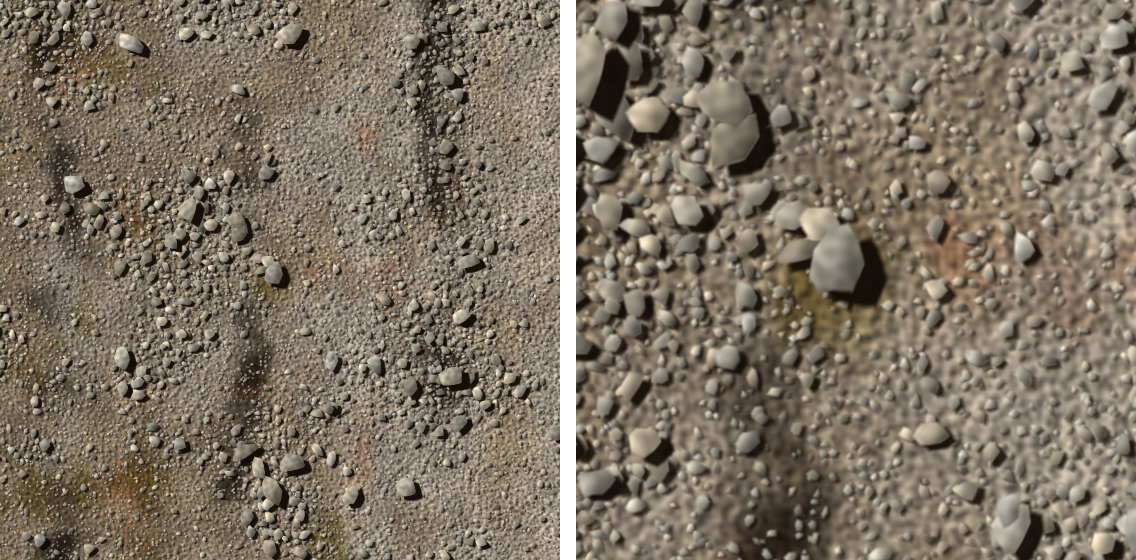
Left: the whole. Right: its middle third, enlarged.
Write a Shadertoy shader that draws this texture.

```glsl
// Stony, eroded hillside: grey-brown grit, scattered rocks, dark gullies and low sun from the left.

vec3 hash3(vec2 p) {
    vec3 h = fract(p.xyx * vec3(0.1031, 0.1030, 0.0973));
    h += dot(h, h.yxz + 33.33);
    return fract((h.xxy + h.yzz) * h.zyx);
}

float cornerSlope(vec2 corner, vec2 offset) {
    float angle = 6.2832 * hash3(corner).x;
    return dot(vec2(cos(angle), sin(angle)), offset);
}

float gradientNoise(vec2 p) {
    vec2 i = floor(p), f = fract(p);
    vec2 u = f * f * f * (f * (f * 6.0 - 15.0) + 10.0);
    vec2 e = vec2(1.0, 0.0);
    return mix(mix(cornerSlope(i, f), cornerSlope(i + e, f - e), u.x),
               mix(cornerSlope(i + e.yx, f - e.yx), cornerSlope(i + 1.0, f - 1.0), u.x), u.y);
}

float fbm(vec2 p) {
    float sum = 0.0, weight = 1.0;
    for (int i = 0; i < 4; i++) {
        sum += weight * gradientNoise(p);
        p = p * 2.03 + 17.3;
        weight *= 0.5;
    }
    return sum;
}

// Wavering channels that run down the slope, broken up along their length
float gullyDepth(vec2 uv) {
    float x = uv.x - 0.1 + 0.07 * fbm(uv * vec2(3.0, 4.0) + 4.0) + 0.03 * fbm(uv * 16.0);
    float d = abs(fract(x / 0.34 + 0.5) - 0.5) * 0.34;
    float broken = smoothstep(-0.2, 0.4, fbm(uv * vec2(3.0, 5.0) + 31.0) + 0.4 * (uv.y - 0.4));
    return smoothstep(0.06, 0.0, d) * broken;
}

// Distance to a rounded, stretched rock with six random facets
float rockDistance(vec2 q, float radius, vec2 id) {
    vec3 stretch = hash3(id + 43.7);
    vec2 axis = vec2(cos(stretch.x * 6.2832), sin(stretch.x * 6.2832));
    q -= axis * dot(q, axis) * 0.4 * stretch.y;
    float facets = -1.0;
    for (int k = 0; k < 6; k++) {
        vec3 h = hash3(id + float(k) * 7.31);
        float angle = (float(k) + 0.8 * h.x) * 1.0472;
        facets = max(facets, dot(q, vec2(cos(angle), sin(angle))) - radius * mix(0.45, 1.1, h.y));
    }
    return mix(facets, length(q) - radius, 0.25);
}

// One layer of rocks; count is the number of cells across the canvas
void addRocks(inout vec3 color, vec2 uv, float count, float share, float clustering, float shadowDepth) {
    vec2 p = uv * count;
    float soft = count * max(0.0012, 0.6 / iResolution.y);
    float shadow = 0.0, cover = 0.0;
    vec3 rockColor = vec3(0.0);
    for (int j = -1; j <= 1; j++)
    for (int i = -1; i <= 1; i++) {
        vec2 cell = floor(p) + vec2(i, j);
        vec2 id = cell + count * 3.7;
        vec3 h = hash3(id), tone = hash3(id + 91.7);
        vec2 center = cell + 0.1 + 0.8 * h.xy;
        float radius = mix(0.21, 0.42, tone.x * tone.x);
        vec2 q = p - center;
        if (length(q) > radius * 2.6 + soft) continue;

        vec2 site = center / count;
        float crowd = smoothstep(-0.1, 0.5, fbm(site * 4.5 + 9.0) + 0.35 * gullyDepth(site + vec2(-0.04, 0.0)));
        if (h.z > share * mix(1.0, 3.0 * crowd, clustering)) continue;

        float body = smoothstep(soft, -soft, rockDistance(q, radius, id));
        float shade = rockDistance(q - vec2(0.75, -0.5) * radius, radius, id);
        shadow = max(shadow, smoothstep(soft * 1.3, -soft * 1.3, shade));

        float sun = dot(q / radius, vec2(-0.8, 0.5));
        vec3 stone = mix(vec3(0.68, 0.63, 0.54), vec3(0.64, 0.63, 0.59), tone.y);
        stone *= mix(0.78, 1.13, tone.z) * (0.96 + 0.42 * clamp(sun, -1.2, 0.6));
        stone *= 1.0 + 0.35 * gradientNoise(uv * 110.0 + tone.xy * 9.0);
        rockColor = mix(rockColor, stone, body / max(max(cover, body), 0.001));
        cover = max(cover, body);
    }
    color = mix(color, vec3(0.075, 0.048, 0.025), shadow * shadowDepth * (1.0 - cover));
    color = mix(color, rockColor, cover);
}

void mainImage(out vec4 fragColor, in vec2 fragCoord) {
    vec2 uv = fragCoord / iResolution.y;
    float gully = gullyDepth(uv);

    // Soil: cool gravel on the ridges, warm earth between them
    float patches = fbm(uv * vec2(5.0, 3.5) + 2.0);
    vec3 color = mix(vec3(0.51, 0.445, 0.36), vec3(0.555, 0.515, 0.46),
                     smoothstep(-0.35, 0.35, patches + 0.6 * (uv.x - 0.5)));
    color *= 0.93 + 0.17 * uv.x + 0.24 * fbm(uv * 12.0);

    // Rusty earth and ochre moss in ragged patches
    float rust = smoothstep(0.2, 0.7, fbm(uv * vec2(7.0, 5.0) + 53.0));
    color = mix(color, color * vec3(0.98, 0.85, 0.78), rust);
    float moss = smoothstep(0.1, 0.6, fbm(uv * vec2(6.0, 5.0) + 71.0) + 0.3 - 0.7 * uv.x - 0.3 * uv.y);
    color = mix(color, color * vec3(0.72, 0.68, 0.46), moss);
    color *= mix(vec3(1.0), vec3(0.36, 0.32, 0.28), gully);

    // Grit lit from the upper left
    vec2 toSun = vec2(-0.0026, 0.0016);
    float relief = gradientNoise(uv * 125.0) - gradientNoise((uv + toSun) * 125.0);
    color *= 1.0 + 0.55 * relief + 0.40 * gradientNoise(uv * 190.0 + 5.0);

    // Rocks from gravel up to boulders
    addRocks(color, uv, 140.0, 0.46, 0.2, 0.60);
    addRocks(color, uv, 92.0, 0.40, 0.4, 0.72);
    addRocks(color, uv, 58.0, 0.32, 0.7, 0.85);
    addRocks(color, uv, 36.0, 0.24, 0.9, 0.94);
    addRocks(color, uv, 20.0, 0.10, 0.8, 0.97);

    // Broad shade in the channels
    color *= 1.0 - 0.16 * gully;
    fragColor = vec4(clamp(color, 0.0, 1.0), 1.0);
}
```
